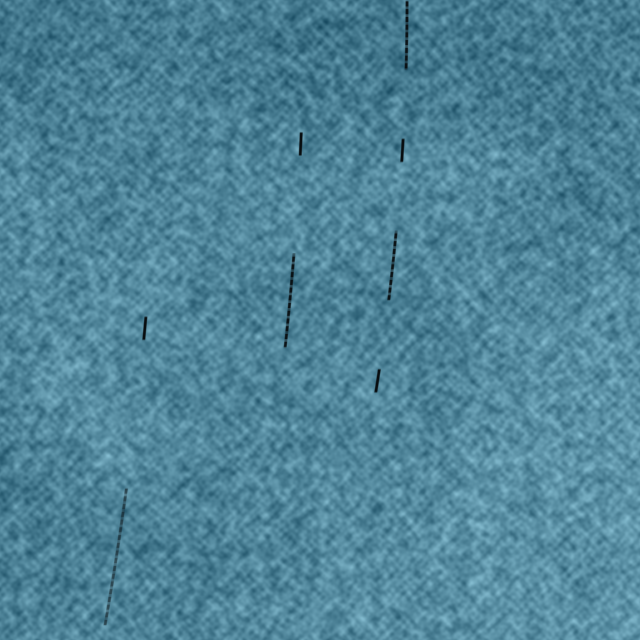
Write a Shadertoy shader that draws this texture.

```glsl
vec2 gradientAt(vec2 cell) {
    vec3 p = fract(cell.xyx * vec3(0.1031, 0.1030, 0.0973));
    p += dot(p, p.yzx + 33.33);
    float angle = 6.2832 * fract((p.x + p.y) * p.z);
    return vec2(cos(angle), sin(angle));
}

float gradientNoise(vec2 p) {
    vec2 cell = floor(p), f = p - cell;
    vec2 w = f * f * f * (f * (f * 6.0 - 15.0) + 10.0);
    vec2 e = vec2(0.0, 1.0);
    float bottom = mix(dot(gradientAt(cell), f),
                       dot(gradientAt(cell + e.yx), f - e.yx), w.x);
    float top = mix(dot(gradientAt(cell + e.xy), f - e.xy),
                    dot(gradientAt(cell + e.yy), f - e.yy), w.x);
    return mix(bottom, top, w.y);
}

// Short diagonal fibres crossing in both directions, plus soft clumps
float feltGrain(vec2 uv) {
    vec2 diagonal = vec2(uv.x + uv.y, uv.x - uv.y) * 0.7071;
    float rising = gradientNoise(diagonal * vec2(42.0, 112.0) + 200.0);
    float falling = gradientNoise(diagonal * vec2(112.0, 42.0) + 470.0);
    float clumps = gradientNoise(uv * 38.0 + 90.0);
    float fine = gradientNoise(uv * 130.0 + 310.0);
    return 0.135 * (rising + falling) + 0.075 * clumps + 0.075 * fine;
}

// Broad uneven lighting, brightest towards the lower right
float shading(vec2 uv) {
    float corner = smoothstep(0.7, 0.0, distance(uv, vec2(1.0, 0.1)));
    float glow = smoothstep(0.3, 0.0, length((uv - vec2(0.18, 0.5)) * vec2(1.3, 0.8)));
    float dimSide = smoothstep(0.25, 0.0, distance(uv, vec2(0.0, 0.18)));
    float patches = gradientNoise(uv * 5.0 + 17.0) + 0.8 * gradientNoise(uv * 14.0 + 53.0);
    return 0.065 * corner + 0.025 * glow - 0.035 * dimSide + 0.05 * patches
         - 0.03 * smoothstep(0.65, 1.0, uv.y) - 0.008;
}

// A bowed thread surfaces in alternating long and short stitches
float stitches(vec2 uv, vec4 thread, float cellReach, float strength) {
    float bowX = thread.x - thread.y * (1.0 - uv.y) * (1.0 - uv.y);
    float along = (uv.y - thread.z) / thread.w;
    float cell = floor(along + 0.5);
    bool isLong = mod(cell, 2.0) < 0.5;
    float halfLength = isLong ? 0.3 * thread.w : 0.018;
    float fromCentre = abs(along - cell) * thread.w;
    float ends = smoothstep(halfLength + 0.002, halfLength - 0.002, fromCentre);
    float side = smoothstep(0.0036, 0.0008, abs(uv.x - bowX));
    float beads = isLong ? mix(0.5, 1.0, smoothstep(-0.9, 0.0, sin(uv.y * 520.0))) : 1.0;
    float opacity = isLong ? strength : 1.0;
    return ends * side * beads * opacity * step(abs(cell - 0.5), cellReach);
}

void mainImage(out vec4 fragColor, in vec2 fragCoord) {
    vec2 uv = fragCoord / iResolution.y;
    vec3 color = vec3(0.312, 0.522, 0.604);
    color += (feltGrain(uv) + shading(uv)) * vec3(0.98, 1.02, 1.0);

    // Each thread: top x, bow, centre of a long stitch, stitch spacing
    vec4 threads[3] = vec4[3](
        vec4(0.636, 0.13, 0.585, 0.180),
        vec4(0.475, 0.10, 0.530, 0.245),
        vec4(0.250, 0.09, 0.130, 0.357));
    float ink = 0.0;
    for (int i = 0; i < 3; i++) {
        float cellReach = i == 0 ? 1.6 : 0.6;
        float strength = i == 2 ? 0.55 : 0.95;
        ink = max(ink, stitches(uv, threads[i], cellReach, strength));
    }
    color = mix(color, vec3(0.03, 0.05, 0.06), ink);

    fragColor = vec4(clamp(color, 0.0, 1.0), 1.0);
}
```
